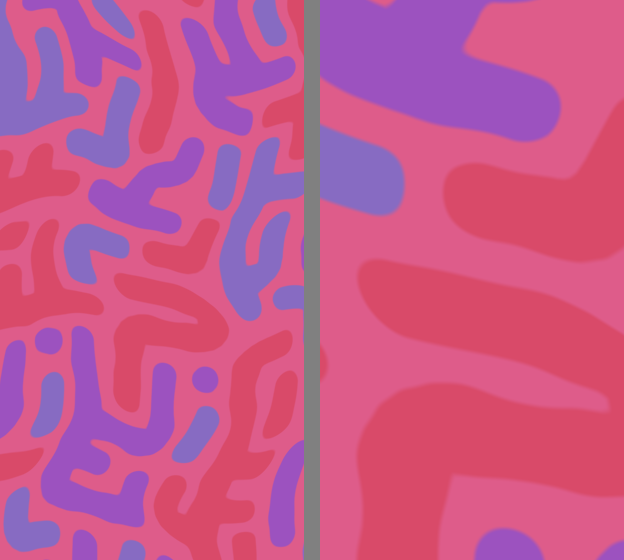
Left: the whole. Right: its middle third, enlarged.
Reproduce this pattern procedurally as a Shadertoy shader.

```glsl
// Lengths are in canvas widths unless marked as cells
const float NODE_SPACING = 0.126;
const float WORM_RADIUS = 0.0405;
const float HALF_GAP = 0.014;
const float JOINT_SOFTNESS = 0.010;
const float TRIM_SOFTNESS = 0.018;
const float EDGE_SOFTNESS = 0.0032;
const float NODE_JITTER = 0.32;      // cells
const float DOT_STRETCH = 0.9;       // cells
const float ROOT_SHARE = 0.2;
const float UPRIGHT_SHARE = 0.58;
const float LATTICE_ANGLE = 0.12;
const vec2 WARP_SIZE = vec2(0.042, 0.012);
const vec2 WARP_FREQUENCY = vec2(7.0, 16.0);
const float SEED = 37.7;
const int MAX_CHAIN = 20;
const int CURVE_STEPS = 5;

const vec3 PINK = vec3(0.87, 0.36, 0.54);
const vec3 BLUE = vec3(0.53, 0.42, 0.76);
const vec3 RED = vec3(0.85, 0.29, 0.41);
const vec3 PURPLE = vec3(0.61, 0.32, 0.75);
const float BLUE_LIMIT = 0.38;
const float RED_LIMIT = 0.70;

float hash(vec2 p, float salt) {
    vec3 q = fract((p.xyx + SEED + salt) * vec3(0.1031, 0.1030, 0.0973));
    q += dot(q, q.yzx + 33.33);
    return fract((q.x + q.y) * q.z);
}

vec2 nodePosition(vec2 n) {
    return n + 0.5 + NODE_JITTER * (vec2(hash(n, 3.1), hash(n, 71.9)) - 0.5);
}

// Evenly spread order; its lowest values mark the roots
float nodeRank(vec2 n) {
    return fract(dot(n, vec2(0.7549, 0.5698)) + 0.31);
}

vec2 rowStep(vec2 n) {
    return vec2(hash(vec2(5.0, n.y), 13.3) < 0.5 ? -1.0 : 1.0, 0.0);
}

// Each node grows from a neighbour; a root is its own parent
vec2 parentOf(vec2 n) {
    if (nodeRank(n) < ROOT_SHARE) return n;
    return hash(n, 29.5) < UPRIGHT_SHARE ? n - vec2(0.0, 1.0) : n + rowStep(n);
}

vec2 rootOf(vec2 n) {
    for (int i = 0; i < MAX_CHAIN; i++) {
        vec2 next = parentOf(n);
        if (next == n) break;
        n = next;
    }
    return n;
}

bool isLeaf(vec2 n) {
    return parentOf(n + vec2(0.0, 1.0)) != n && parentOf(n - rowStep(n)) != n;
}

float segmentDistance(vec2 p, vec2 a, vec2 b) {
    vec2 ab = b - a;
    float t = clamp(dot(p - a, ab) / (dot(ab, ab) + 1e-6), 0.0, 1.0);
    return length(p - a - ab * t);
}

// Quadratic curve from a to c, bent toward b
float curveDistance(vec2 p, vec2 a, vec2 b, vec2 c) {
    float d = 1e3;
    vec2 last = a;
    for (int i = 1; i <= CURVE_STEPS; i++) {
        float t = float(i) / float(CURVE_STEPS);
        vec2 next = mix(mix(a, b, t), mix(b, c, t), t);
        d = min(d, segmentDistance(p, last, next));
        last = next;
    }
    return d;
}

// Distance to the piece of worm that leads from a node to its parent
float limbDistance(vec2 p, vec2 n) {
    vec2 parent = parentOf(n);
    vec2 a = nodePosition(n);
    vec2 b = nodePosition(parent);
    vec2 c = nodePosition(parentOf(parent));
    vec2 start = 0.5 * (a + b);
    float d = curveDistance(p, start, b, 0.5 * (b + c));
    if (isLeaf(n)) {
        vec2 stretch = DOT_STRETCH * (vec2(hash(n, 47.2), hash(n, 88.6)) - 0.5);
        d = min(d, segmentDistance(p, a, parent == n ? a + stretch : start));
    }
    return d;
}

float softMin(float a, float b, float k) {
    float h = max(k - abs(a - b), 0.0) / k;
    return min(a, b) - 0.25 * k * h * h;
}

void mainImage(out vec4 fragColor, in vec2 fragCoord) {
    // Bent and turned lattice
    vec2 p = fragCoord / iResolution.x;
    p += WARP_SIZE.x * sin(WARP_FREQUENCY.x * p.yx + vec2(0.7, 2.9));
    p += WARP_SIZE.y * sin(WARP_FREQUENCY.y * p.yx + vec2(4.1, 1.3));
    float c = cos(LATTICE_ANGLE), s = sin(LATTICE_ANGLE);
    p = mat2(c, s, -s, c) * p / NODE_SPACING;

    // Nearest worm among the surrounding nodes
    float limbs[25];
    vec2 roots[25];
    float nearest = 1e3;
    vec2 worm = vec2(0.0);
    for (int i = 0; i < 25; i++) {
        vec2 n = floor(p) + vec2(i % 5, i / 5) - 2.0;
        limbs[i] = limbDistance(p, n) * NODE_SPACING;
        roots[i] = rootOf(n);
        if (limbs[i] < nearest) {
            nearest = limbs[i];
            worm = roots[i];
        }
    }

    // Blend limbs of one worm and keep a gap to all others
    float blend = 0.0;
    float rival = 1e3;
    for (int i = 0; i < 25; i++) {
        if (roots[i] == worm) blend += exp((nearest - limbs[i]) / JOINT_SOFTNESS);
        else rival = softMin(rival, limbs[i], TRIM_SOFTNESS);
    }
    float body = WORM_RADIUS - nearest + JOINT_SOFTNESS * log(blend);
    float inside = softMin(body, 0.5 * (rival - nearest) - HALF_GAP, TRIM_SOFTNESS);

    // Inks are dealt evenly over the roots
    float pick = nodeRank(worm) / ROOT_SHARE;
    vec3 ink = pick < BLUE_LIMIT ? BLUE : pick < RED_LIMIT ? RED : PURPLE;
    float cover = smoothstep(-EDGE_SOFTNESS, EDGE_SOFTNESS, inside);
    fragColor = vec4(mix(PINK, ink, cover), 1.0);
}
```
